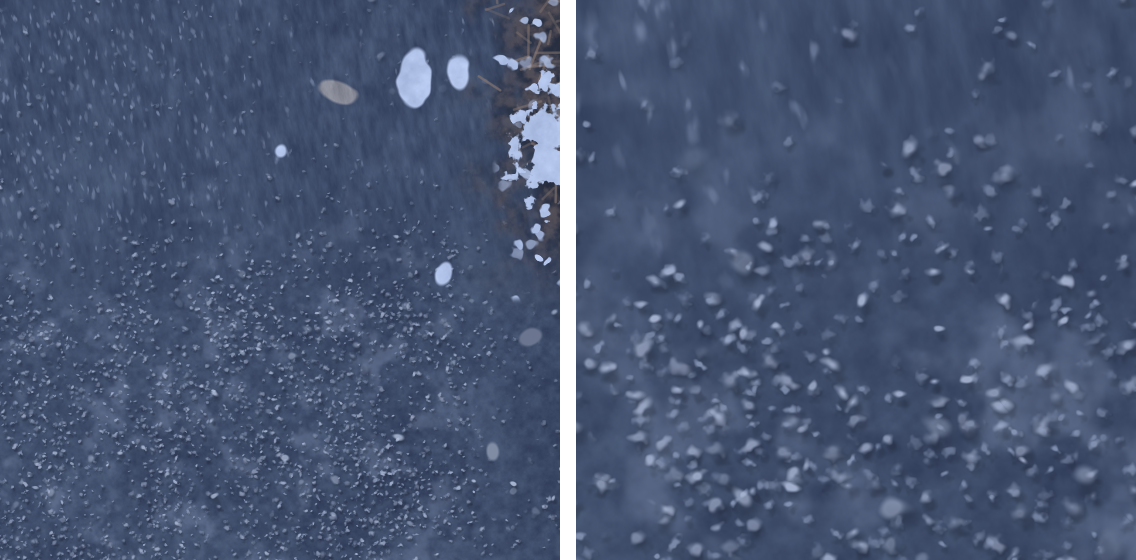
Left, the full canvas; right, a detail of the centre.
Give the GLSL for this texture, as a three.js fragment shader.

```glsl
// Blue-grey asphalt strewn with pale grit, fading to slanted streaks at upper left,
// with snow lumps and dry grass at the upper right edge.
// Value noise tints the ground; jittered cells scatter grit; noisy ellipses form lumps.
varying vec2 vUv;

vec3 hash3(vec2 p) {
  vec3 q = fract(p.xyx * vec3(0.1031, 0.1030, 0.0973));
  q += dot(q, q.yxz + 33.33);
  return fract((q.xxy + q.yzz) * q.zyx);
}

float noise(vec2 p) {
  vec2 i = floor(p), f = fract(p);
  f = f * f * (3.0 - 2.0 * f);
  return mix(mix(hash3(i).x, hash3(i + vec2(1.0, 0.0)).x, f.x),
             mix(hash3(i + vec2(0.0, 1.0)).x, hash3(i + 1.0).x, f.x), f.y);
}

float fbm(vec2 p) {
  float sum = 0.0, amp = 0.5;
  for (int i = 0; i < 4; i++) {
    sum += amp * noise(p);
    p = p * 2.03 + 17.3;
    amp *= 0.5;
  }
  return sum / 0.9375;
}

vec2 turn(vec2 p, float a) {
  return vec2(p.x * cos(a) + p.y * sin(a), p.y * cos(a) - p.x * sin(a));
}

// Ragged grains scattered in unit cells: x is light, y is a faint shadow
vec2 grains(vec2 p, float share, float size, float core, float seed) {
  vec2 result = vec2(0.0);
  float ragged = 0.9 * (noise(p * 4.5 + seed) - 0.5);
  for (int j = -1; j <= 1; j++) {
    for (int i = -1; i <= 1; i++) {
      vec2 cell = floor(p) + vec2(float(i), float(j));
      vec3 h = hash3(cell + seed);
      vec3 k = hash3(cell + seed + 71.7);
      float present = smoothstep(h.z, h.z + 0.08, share);
      vec2 stretch = vec2(1.0, 1.1 + 0.7 * k.y) / (size * (0.6 + 0.6 * k.x));
      vec2 d = p - cell - h.xy;
      float angle = (k.z - 0.4) * 2.2;
      float r = length(turn(d, angle) * stretch) + ragged;
      float s = length((d + vec2(-0.4, 0.7) * size) * stretch.x) + ragged;
      float light = (1.0 - smoothstep(core, 1.15, r)) * (0.4 + 0.6 * k.y);
      result = max(result, present * vec2(light, 1.0 - smoothstep(0.1, 1.3, s)));
    }
  }
  return result;
}

// Uneven ellipse with an edge of constant softness
float lump(vec2 p, vec2 center, vec2 radius, float angle) {
  float r = length(turn(p - center, angle) / radius) + 0.3 * (noise(p * 55.0) - 0.5);
  float soft = 0.003 / min(radius.x, radius.y);
  return 1.0 - smoothstep(1.0 - soft, 1.0 + soft, r);
}

float straw(vec2 p, vec2 a, vec2 along) {
  float t = clamp(dot(p - a, along) / dot(along, along), 0.0, 1.0);
  return 1.0 - smoothstep(0.0008, 0.0035, length(p - a - along * t));
}

void main() {
  vec2 p = vUv;
  vec2 slanted = vec2(p.x + 0.15 * p.y, p.y);
  float lower = 1.0 - smoothstep(0.4, 0.68, p.y + 0.2 * (fbm(p * 6.0) - 0.5));
  float leftSide = 1.0 - smoothstep(0.7, 0.95, p.x);
  float streaky = (1.0 - smoothstep(0.15, 0.6, p.x)) * smoothstep(0.46, 0.66, p.y);
  float verge = smoothstep(0.82, 0.98, p.x + 0.2 * (fbm(p * 18.0) - 0.5)) * smoothstep(0.42, 0.65, p.y);

  // Asphalt: broad tint, fine texture and dusty patches
  float fine = mix(fbm(slanted * vec2(100.0, 36.0)), fbm(p * 75.0), lower) - 0.5;
  float tone = 0.48 + 0.9 * (fbm(p * 7.0) - 0.5) + 1.3 * fine + 0.12 * streaky;
  vec3 color = mix(vec3(0.205, 0.255, 0.37), vec3(0.285, 0.35, 0.465), tone);
  float dust = smoothstep(0.52, 0.78, fbm(p * 24.0 + 5.0)) * (0.25 + 0.75 * lower) * leftSide;
  color = mix(color, vec3(0.43, 0.49, 0.61), 0.5 * dust);

  // Soft streaks, then coarse and fine grit with shadows
  float streaks = grains(slanted * vec2(75.0, 32.0), 0.08 + 0.6 * streaky, 0.36, 0.0, 3.0).x;
  color = mix(color, vec3(0.55, 0.61, 0.73), 0.7 * streaks * (1.0 - lower));
  float clumps = smoothstep(0.25, 0.75, fbm(p * 13.0 + 2.0));
  float share = (0.07 + 0.6 * lower * (0.2 + 1.1 * clumps)) * (0.2 + 0.8 * leftSide);
  vec2 grit = grains(p * 58.0, share, 0.35, 0.1, 11.0);
  vec2 crumbs = grains(p * 88.0 + 0.4, share, 0.4, 0.1, 29.0);
  vec2 pebbles = grains(p * 24.0, 0.06 + 0.07 * lower, 0.22, 0.35, 47.0);
  color *= 1.0 - 0.2 * max(grit.y, max(0.6 * crumbs.y, pebbles.y));
  color = mix(color, vec3(0.68, 0.73, 0.85), 0.9 * grit.x);
  color = mix(color, vec3(0.6, 0.66, 0.79), 0.75 * crumbs.x);
  color = mix(color, vec3(0.74, 0.79, 0.9), 0.85 * pebbles.x);

  // Verge: mottled soil and dry straws
  vec3 soil = mix(vec3(0.13, 0.15, 0.21), vec3(0.35, 0.31, 0.32), smoothstep(0.25, 0.75, fbm(p * 55.0)));
  color = mix(color, soil, 0.8 * verge);
  for (int i = 0; i < 56; i++) {
    vec3 h = hash3(vec2(float(i), 7.0));
    vec3 k = hash3(vec2(float(i), 19.0));
    vec2 start = vec2(1.01 - 0.16 * h.x * h.y, 0.66 + 0.34 * h.z);
    vec2 along = turn(vec2(0.02 + 0.04 * k.x, 0.0), 6.28 * k.y);
    color = mix(color, vec3(0.52, 0.46, 0.44), straw(p, start, along) * (0.2 + 0.5 * k.z));
  }

  // Snow: broken drift, loose lumps and crumbs along the verge
  vec2 driftAt = (p - vec2(0.995, 0.755)) / vec2(0.085, 0.12);
  float drift = 1.1 - length(driftAt) + 2.4 * (fbm(p * 38.0) - 0.5);
  float snow = smoothstep(0.22, 0.42, drift);
  snow = max(snow, lump(p, vec2(0.74, 0.857), vec2(0.029, 0.053), -0.08));
  snow = max(snow, lump(p, vec2(0.82, 0.87), vec2(0.019, 0.031), 0.1));
  snow = max(snow, lump(p, vec2(0.792, 0.512), vec2(0.014, 0.019), -0.3));
  snow = max(snow, lump(p, vec2(0.501, 0.73), vec2(0.01, 0.011), 0.0));
  float nearVerge = smoothstep(0.8, 0.9, p.x) * smoothstep(0.42, 0.55, p.y);
  float loose = grains(p * 27.0, 0.4 * nearVerge, 0.34, 0.6, 83.0).x;
  snow = max(snow, min(1.0, 1.5 * loose));
  color = mix(color, vec3(0.69, 0.76, 0.91) + 0.15 * (fbm(p * 50.0) - 0.5), snow);

  // Lone stones
  color = mix(color, vec3(0.54, 0.55, 0.6) + 0.2 * fine, lump(p, vec2(0.602, 0.836), vec2(0.036, 0.018), -0.35));
  color = mix(color, vec3(0.42, 0.46, 0.56), lump(p, vec2(0.948, 0.398), vec2(0.02, 0.014), 0.4));
  color = mix(color, vec3(0.5, 0.55, 0.64), lump(p, vec2(0.88, 0.194), vec2(0.01, 0.015), 0.1));
  gl_FragColor = vec4(color, 1.0);
}
```
